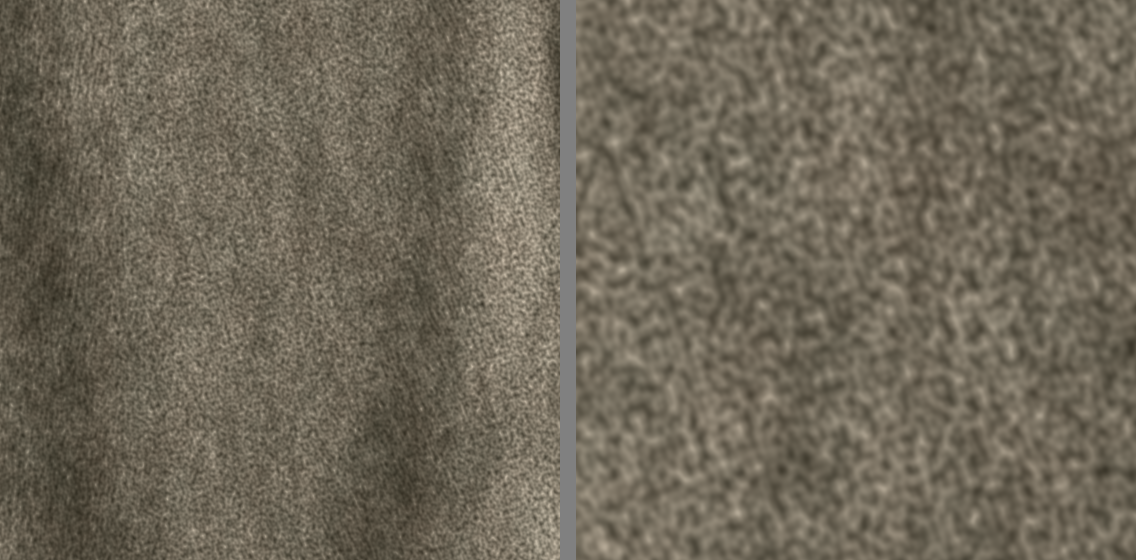
Left: the whole. Right: its middle third, enlarged.
A WebGL 2 fragment shader for this texture:

```glsl
#version 300 es
precision highp float;
// Soft brushed suede, olive brown, draped in shallow vertical folds.
// Broad Gaussian bands shade the folds; gradient noise adds mottling and a
// fine nap that turns from round grains into slanted hairs in the shadows.

uniform vec2 u_resolution;
out vec4 fragColor;

const vec3 SHADE = vec3(0.26, 0.24, 0.19);
const vec3 LIGHT = vec3(0.65, 0.61, 0.54);
const vec3 WARM_TINT = vec3(0.009, -0.001, -0.002);

const float BASE_TONE = 0.49;
const float FOLD_DEPTH = 1.45;
const float MOTTLE = 0.42;
const float GRAIN_SCALE = 150.0;
const float GRAIN_FLOOR = 0.075;   // grain contrast in the deepest shade
const float GRAIN_GAIN = 0.15;     // extra contrast where light falls
const float GLINT = 0.04;
const float LEFT_SLANT = -0.14;    // hair angles in radians
const float RIGHT_SLANT = 0.42;
const vec2 HAIR_SCALE = vec2(150.0, 52.0);

const float TAU = 6.2831853;

float hash(vec2 p) {
    vec3 q = fract(p.xyx * 0.1031);
    q += dot(q, q.yzx + 33.33);
    return fract((q.x + q.y) * q.z);
}

vec2 gradientAt(vec2 cell) {
    float a = TAU * hash(cell);
    return vec2(cos(a), sin(a));
}

float gradientNoise(vec2 p) {
    vec2 i = floor(p), f = p - i;
    vec2 u = f * f * f * (f * (f * 6.0 - 15.0) + 10.0);
    vec2 e = vec2(1.0, 0.0);
    float bottom = mix(dot(gradientAt(i), f),
                       dot(gradientAt(i + e.xy), f - e.xy), u.x);
    float top = mix(dot(gradientAt(i + e.yx), f - e.yx),
                    dot(gradientAt(i + e.xx), f - e.xx), u.x);
    return mix(bottom, top, u.y);
}

vec2 rotate(vec2 p, float a) {
    float c = cos(a), s = sin(a);
    return vec2(c * p.x + s * p.y, c * p.y - s * p.x);
}

// Gaussian falloff around a centre, or across a band
float bump(vec2 p, vec2 centre, vec2 size) {
    vec2 d = (p - centre) / size;
    return exp(-dot(d, d));
}

float band(float d, float width) {
    d /= width;
    return exp(-d * d);
}

float leftFold(vec2 p) {
    return band(p.x - mix(0.15, 0.0, p.y), mix(0.14, 0.09, p.y));
}

float rightFold(vec2 p) {
    float spine = mix(0.68, 0.79, smoothstep(0.0, 0.65, p.y));
    return band(p.x - spine, mix(0.14, 0.065, p.y));
}

// Large scale light and shadow of the drape
float foldTone(vec2 p) {
    float fold = -0.24 * leftFold(p);
    fold -= 0.21 * rightFold(p) * (1.0 - 0.3 * p.y);
    fold += 0.27 * bump(p, vec2(0.92, 0.66), vec2(0.10, 0.34));
    fold += 0.28 * bump(p, vec2(1.0, 0.04), vec2(0.09, 0.14));
    fold += 0.06 * bump(p, vec2(0.26, 0.83), vec2(0.16, 0.08));
    fold -= 0.10 * bump(p, vec2(0.55, 0.67), vec2(0.03, 0.09));
    fold -= 0.05 * bump(p, vec2(0.42, 0.90), vec2(0.12, 0.04));
    fold -= 0.40 * bump(p, vec2(1.01, 0.86), vec2(0.035, 0.20));
    float mottle = 0.30 * gradientNoise(p * vec2(8.0, 5.0) + 3.7)
                 + 0.45 * gradientNoise(p * vec2(22.0, 9.0) + 19.3)
                 + 0.45 * gradientNoise(rotate(p, 0.2) * vec2(50.0, 26.0) + 41.1);
    return BASE_TONE + FOLD_DEPTH * fold + MOTTLE * mottle;
}

// Nap height with roughly unit deviation
float nap(vec2 p) {
    float leftHair = 0.15 + 0.75 * (1.0 - smoothstep(0.10, 0.34, p.x));
    float rightHair = 0.10 + 0.75 * rightFold(p);
    vec4 weight = vec4(0.75, 0.60, leftHair, rightHair);
    vec4 layer = vec4(
        gradientNoise(rotate(p, 0.35) * GRAIN_SCALE * vec2(1.08, 0.92)),
        gradientNoise(rotate(p, -0.6) * GRAIN_SCALE * 0.66 + 171.0),
        gradientNoise(rotate(p, LEFT_SLANT) * HAIR_SCALE + 137.0),
        gradientNoise(rotate(p, RIGHT_SLANT) * HAIR_SCALE + 211.0));
    return 4.2 * dot(weight, layer) / length(weight);
}

void main() {
    vec2 p = gl_FragCoord.xy / u_resolution;

    float tone = foldTone(p);
    float grain = nap(p);
    float contrast = GRAIN_FLOOR + GRAIN_GAIN * clamp(tone, 0.0, 0.8);
    float peak = max(grain - 1.2, 0.0);
    tone += contrast * grain + GLINT * peak * peak;

    // Faint drift between olive and warm brown
    float warmth = gradientNoise(p * vec2(14.0, 8.0) + 57.0)
                 + 0.6 * gradientNoise(p * 60.0 + 83.0);
    vec3 colour = mix(SHADE, LIGHT, clamp(tone, -0.3, 1.3));
    fragColor = vec4(colour + WARM_TINT * warmth, 1.0);
}
```
